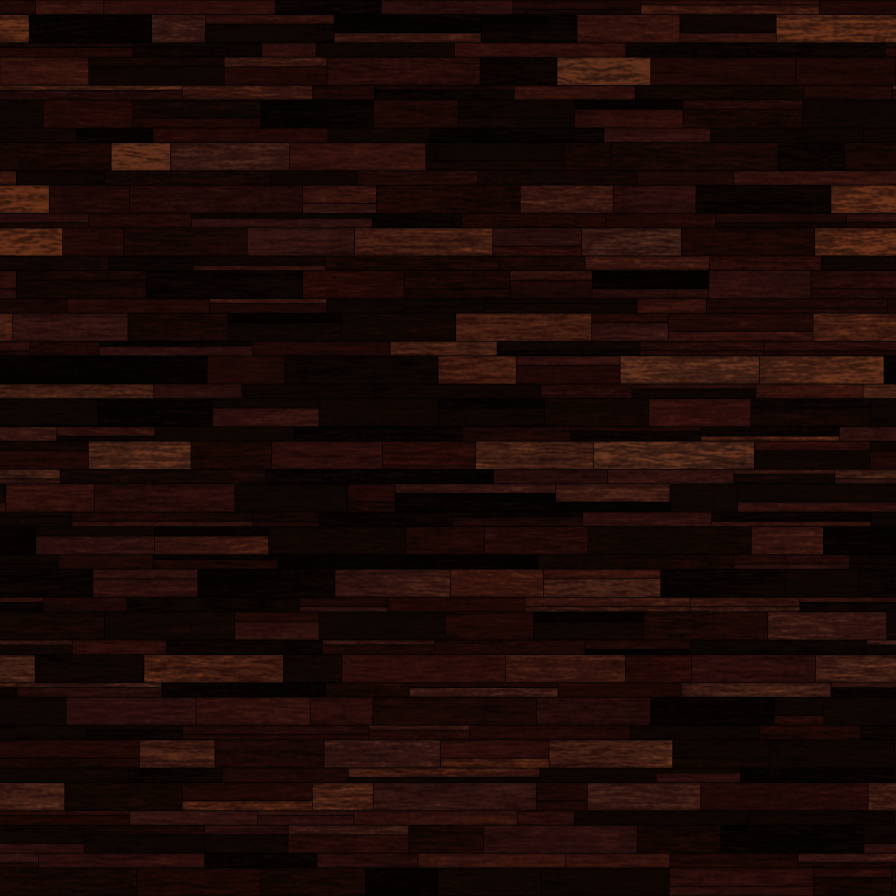
A three.js fragment shader for this texture:

```glsl
// Dark wood wall of staggered planks: thick courses alternating with thin strips.
varying vec2 vUv;

const float BANDS = 21.0;          // thick + thin course pairs, bottom to top
const float THICK_SHARE = 0.66;    // height of the thick course within a band
const float THICK_COUNT = 8.0;     // planks across a thick course
const float THIN_COUNT = 7.0;      // planks across a thin course
const float SEAM = 0.0011;

float hash(vec2 p) {
  vec3 q = fract(vec3(p.xyx) * 0.1031);
  q += dot(q, q.yzx + 33.33);
  return fract((q.x + q.y) * q.z);
}

vec2 gradient(vec2 cell) {
  float a = 6.28318 * hash(cell);
  return vec2(cos(a), sin(a));
}

float gradientNoise(vec2 p) {
  vec2 i = floor(p), f = fract(p);
  vec2 u = f * f * f * (f * (f * 6.0 - 15.0) + 10.0);
  vec2 e = vec2(1.0, 0.0);
  float low = mix(dot(gradient(i), f), dot(gradient(i + e), f - e), u.x);
  float high = mix(dot(gradient(i + e.yx), f - e.yx),
                   dot(gradient(i + e.xx), f - e.xx), u.x);
  return mix(low, high, u.y);
}

// Tone 0..1 to stain colour, stops spaced by their share of the area
vec3 stain(float t) {
  vec3 c = mix(vec3(0.018, 0.006, 0.005), vec3(0.05, 0.02, 0.01), smoothstep(0.0, 0.18, t));
  c = mix(c, vec3(0.11, 0.03, 0.02), smoothstep(0.22, 0.48, t));
  c = mix(c, vec3(0.15, 0.05, 0.04), smoothstep(0.48, 0.67, t));
  c = mix(c, vec3(0.18, 0.07, 0.05), smoothstep(0.67, 0.81, t));
  c = mix(c, vec3(0.23, 0.11, 0.07), smoothstep(0.81, 0.92, t));
  return mix(c, vec3(0.32, 0.16, 0.09), smoothstep(0.92, 1.02, t));
}

// Jittered joint position in plank units, periodic across the course
float joint(float i, float count, float course) {
  return i + 0.62 * (hash(vec2(mod(i, count) + 5.0, course + 17.0)) - 0.5);
}

// Returns plank index, distance to nearest joint, position along the plank
vec3 plankAlong(float x, float count, float course) {
  float s = (x + hash(vec2(course, 91.0))) * count;
  float i = floor(s);
  if (s < joint(i, count, course)) i -= 1.0;
  else if (s >= joint(i + 1.0, count, course)) i += 1.0;
  float left = joint(i, count, course);
  float right = joint(i + 1.0, count, course);
  return vec3(mod(i, count), min(s - left, right - s) / count,
              (s - left) / (right - left));
}

// Fine fibres, broad streaks and curved growth rings
float woodGrain(vec2 p, vec2 seed, float ringAmount) {
  float fibre = gradientNoise(p * vec2(38.0, 270.0) + seed);
  float streak = gradientNoise(p * vec2(9.0, 105.0) + seed.yx);
  float pores = gradientNoise(p * vec2(150.0, 330.0) + seed * 1.7);
  float warp = gradientNoise(p * vec2(20.0, 48.0) + seed);
  float rings = sin(6.28318 * (p.y * 135.0 + 2.4 * warp));
  return 0.32 * fibre + 0.24 * streak + 0.2 * pores + ringAmount * rings;
}

void main() {
  vec2 pixel = fwidth(vUv);

  // Thick or thin course
  float level = vUv.y * BANDS;
  float band = mod(floor(level), BANDS);
  float f = fract(level);
  float thin = step(THICK_SHARE, f);
  float bottom = thin * THICK_SHARE;
  float height = mix(THICK_SHARE, 1.0 - THICK_SHARE, thin);
  float across = (f - bottom) / height;
  float course = band * 2.0 + thin;

  // Plank within the course
  vec3 along = plankAlong(vUv.x, mix(THICK_COUNT, THIN_COUNT, thin), course);
  vec2 id = vec2(along.x, course);

  // Some planks are ripped lengthwise into two strips
  float ripped = step(hash(id + 41.0), mix(0.3, 0.38, thin));
  float cut = mix(0.35, 0.66, step(0.5, hash(id + 63.0)));
  float upper = ripped * step(cut, across);
  float edge = min(across, 1.0 - across);
  edge = min(edge, mix(1.0, abs(across - cut), ripped)) * height / BANDS;

  // Stain tone with drift along the plank
  vec2 seed = id * vec2(13.7, 7.3) + upper * 29.0;
  float pick = hash(id + vec2(3.0 + upper * 53.0, 11.0));
  float tone = pick * mix(1.0, 0.9, max(thin, ripped));
  tone += 0.12 * (along.z - 0.5) * (hash(seed + 8.0) - 0.3);
  float ringAmount = 0.055 * step(0.55, hash(seed + 19.0));
  float grain = woodGrain(vUv, seed, ringAmount);
  vec3 color = stain(clamp(tone + 0.35 * grain, 0.0, 1.02));
  color *= 1.0 + 0.75 * grain;

  // Warm or muted tint per plank
  color *= mix(vec3(0.95, 1.02, 1.1), vec3(1.07, 0.98, 0.86), hash(seed + 31.0));

  // Dark joints and shaded undersides
  float seam = smoothstep(0.0, max(SEAM, pixel.y), edge)
             * smoothstep(0.0, max(SEAM, pixel.x), along.y);
  color *= mix(0.35, 1.0, seam);
  color *= mix(0.86, 1.0, smoothstep(0.0, 0.004, edge));
  gl_FragColor = vec4(color, 1.0);
}
```
